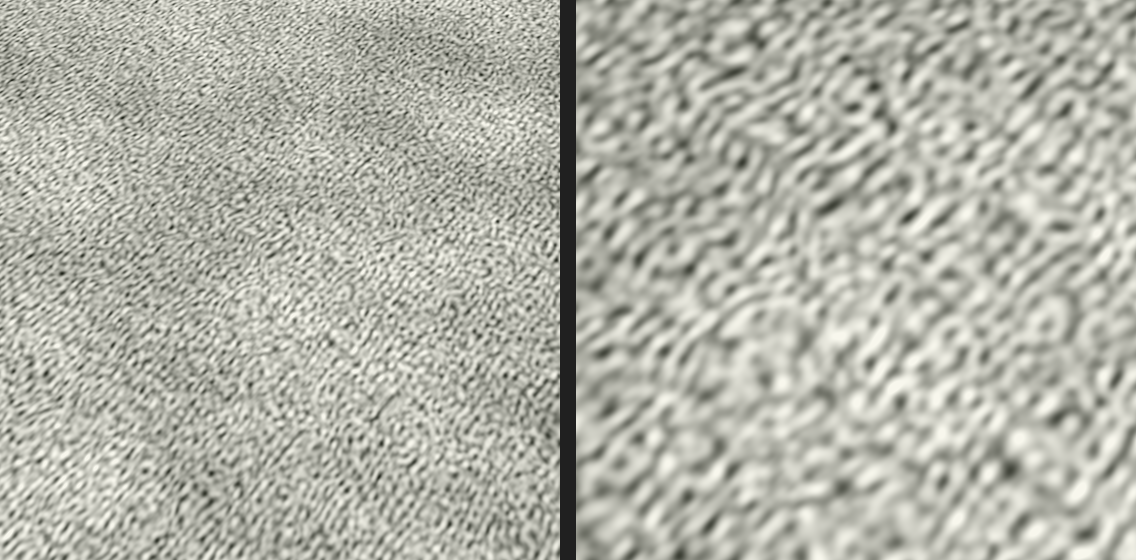
Left: the whole. Right: its middle third, enlarged.
Reproduce this texture procedurally as a WebGL 1 fragment shader.

```glsl
precision highp float;
// Pale grey-green twill cloth receding from the viewer, with soft worn shadows.
uniform vec2 u_resolution;

#define HORIZON 2.3         // height at which the cloth would vanish
#define TILT 1.9            // foreshortening of the depth axis
#define THREADS 140.0       // grain density
#define TWILL_ANGLE 0.84    // direction of the diagonal ribs, in radians
#define TWILL_WEIGHT 0.35   // regular ribs against irregular grain
#define CONTRAST 0.70
#define BRIGHTNESS 0.65
#define SHADE 0.34          // strength of the broad shadows
#define DARK vec3(0.36, 0.37, 0.33)
#define LIGHT vec3(0.87, 0.87, 0.83)

const float TAU = 6.2831853;

float hash(vec2 cell) {
  vec3 h = fract(cell.xyx * vec3(0.1031, 0.1030, 0.0973));
  h += dot(h, h.yzx + 33.33);
  return fract((h.x + h.y) * h.z);
}

float cornerSlope(vec2 cell, vec2 offset) {
  float angle = TAU * hash(cell);
  return dot(vec2(cos(angle), sin(angle)), offset);
}

float gradientNoise(vec2 p) {
  vec2 cell = floor(p);
  vec2 f = p - cell;
  vec2 w = f * f * f * (f * (f * 6.0 - 15.0) + 10.0);
  vec2 e = vec2(1.0, 0.0);
  float low = mix(cornerSlope(cell, f), cornerSlope(cell + e.xy, f - e.xy), w.x);
  float high = mix(cornerSlope(cell + e.yx, f - e.yx), cornerSlope(cell + e.xx, f - e.xx), w.x);
  return mix(low, high, w.y);
}

mat2 rotation(float angle) {
  float c = cos(angle), s = sin(angle);
  return mat2(c, -s, s, c);
}

// Irregular elongated grains over wavering diagonal ribs; q is in thread units.
float weave(vec2 q) {
  q += 0.5 * vec2(gradientNoise(q * 0.23), gradientNoise(q * 0.23 + 71.0));
  vec2 rib = rotation(TWILL_ANGLE) * q;   // x along the rib, y across it
  float grain = gradientNoise(rib * vec2(0.9, 1.4) + 300.0);
  grain += 0.8 * gradientNoise(rotation(0.35) * q * vec2(1.1, 1.3) + 517.0);

  float waver = 5.0 * gradientNoise(q * 0.13 + 40.0);
  float beads = 0.65 + 0.35 * cos(TAU * 0.55 * rib.x - waver);
  float ribs = sin(TAU * rib.y + waver) * beads;

  float g = grain + TWILL_WEIGHT * ribs;
  return g - 0.3 * (g * g - 0.105);       // deeper gaps, flatter highlights
}

// Broad soft folds and stains, wider than they are tall.
float shadows(vec2 p) {
  vec2 s = rotation(-0.25) * p;
  return gradientNoise(s * vec2(2.6, 4.6) + 8.3)
       + 0.6 * gradientNoise(s * vec2(6.0, 10.0) + 23.7)
       + 0.3 * gradientNoise(s * vec2(15.0, 22.0) + 51.1);
}

void main() {
  float side = min(u_resolution.x, u_resolution.y);
  vec2 p = gl_FragCoord.xy / side;

  // Project the canvas onto the tilted cloth.
  float depth = max(HORIZON - p.y, 0.2);
  vec2 cloth = THREADS * vec2(p.x - 0.5, TILT) / depth;

  // Fade the grain where threads become smaller than a pixel.
  float footprint = THREADS * TILT / (depth * depth * side);
  float detail = 1.0 - smoothstep(0.35, 0.8, footprint);

  float tone = BRIGHTNESS + CONTRAST * detail * weave(cloth) + SHADE * shadows(p);
  gl_FragColor = vec4(mix(DARK, LIGHT, clamp(tone, -0.5, 1.2)), 1.0);
}
```
